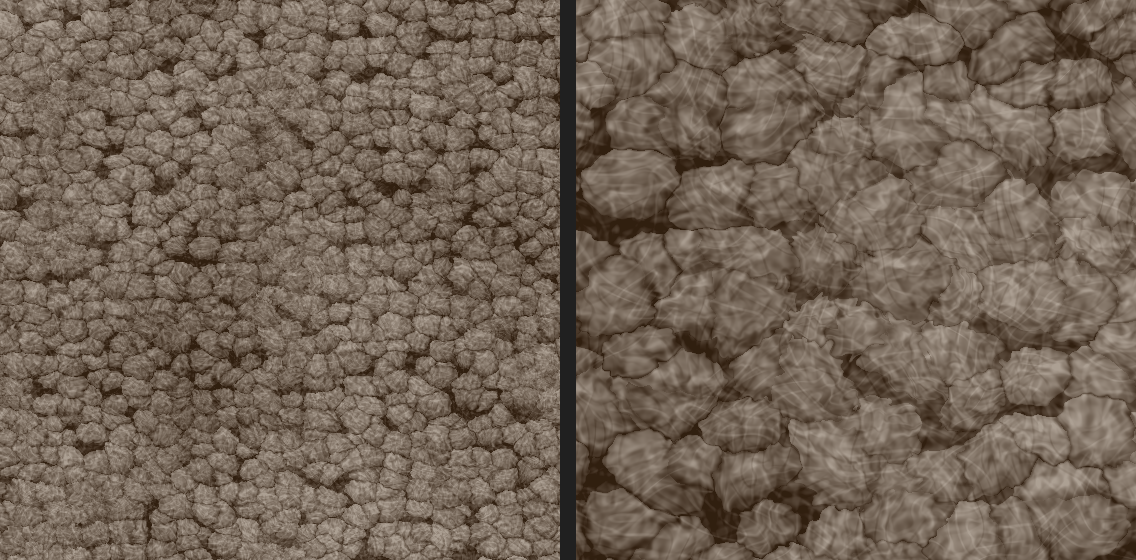
Left: the whole. Right: its middle third, enlarged.
Give the GLSL for this texture, as a WebGL 2 fragment shader.

```glsl
#version 300 es
precision highp float;
// Woolly boucle pile: jittered elliptical domes compete by height, and the
// tallest one supplies the shading, the crease depth and its own curled strands.
// Warped ridges of gradient noise lay loose hairs and fuzz over the nubs.

uniform vec2 u_resolution;
out vec4 fragColor;

vec2 hash2(vec2 cell) {
    const uint MUL = 1664525u;
    uvec2 v = uvec2(ivec2(cell) + 4096) * MUL + 12345u;
    v.x += v.y * MUL;
    v.y += v.x * MUL;
    v ^= v >> 16u;
    v.x += v.y * MUL;
    v.y += v.x * MUL;
    v ^= v >> 16u;
    return vec2(v & 65535u) / 65535.0;
}

mat2 rotate(float a) {
    return mat2(cos(a), sin(a), -sin(a), cos(a));
}

float cornerSlope(vec2 cell, vec2 offset) {
    float a = 6.2832 * hash2(cell).x;
    return dot(vec2(cos(a), sin(a)), offset);
}

float gradientNoise(vec2 p) {
    vec2 i = floor(p), f = p - i;
    vec2 w = f * f * f * (f * (f * 6.0 - 15.0) + 10.0);
    vec2 e = vec2(1, 0);
    float low = mix(cornerSlope(i, f), cornerSlope(i + e, f - e), w.x);
    float high = mix(cornerSlope(i + e.yx, f - e.yx), cornerSlope(i + 1.0, f - 1.0), w.x);
    return 1.4 * mix(low, high, w.y);
}

vec2 warp(vec2 p) {
    return vec2(gradientNoise(p), gradientNoise(p + 53.7));
}

// Thin curling lines along the zero contours of stretched noise
float hairs(vec2 uv, float angle, float scale) {
    vec2 p = rotate(angle) * uv + 0.022 * warp(uv * 19.0 + angle * 7.0);
    float n = gradientNoise(p * vec2(0.45, 1.0) * scale + angle * 31.0);
    return 1.0 - smoothstep(0.02, 0.2, abs(n));
}

void main() {
    vec2 uv = gl_FragCoord.xy / u_resolution.y;
    float broad = gradientNoise(uv * 3.5 + 8.3);
    float fuzzy = smoothstep(-0.1, 0.6, gradientNoise(uv * 5.0 + 21.0));

    // Ragged outlines come from bending the nub grid
    vec2 p = uv * vec2(26.0, 30.0);
    p += 0.24 * warp(p * 0.9) + 0.09 * warp(p * 3.2 + 11.0);
    p += (0.04 + 0.08 * fuzzy) * warp(p * 7.0);

    // Tallest and second tallest dome
    vec2 home = floor(p);
    float top = 0.0, second = 0.0, rim = 1.0, light = -0.5;
    vec2 local = p, id = vec2(0.5);
    for (int y = -1; y <= 1; y++) {
        for (int x = -1; x <= 1; x++) {
            vec2 cell = home + vec2(x, y);
            vec2 rnd = hash2(cell + 171.0);
            vec2 q = p - cell - 0.1 - 0.8 * hash2(cell);
            float radius = mix(0.52, 0.82, rnd.x);
            float stretch = mix(1.0, 1.3, rnd.y);
            vec2 s = rotate((rnd.x + rnd.y - 1.0) * 1.4) * q / radius;
            s *= vec2(1.0 / stretch, sqrt(stretch));
            float d = length(s);
            float h = d < 1.0 ? radius * sqrt(1.0 - d * d) + 0.3 * fract(rnd.y * 17.0) * (1.0 - d * d) : 0.0;
            if (h > top) {
                second = top;
                top = h;
                rim = d;
                local = s;
                id = rnd;
                light = dot(q, vec2(-0.25, 0.95)) / radius;
            } else {
                second = max(second, h);
            }
        }
    }

    // Strands wound round each nub, in a direction of its own
    vec2 s = rotate(6.2832 * id.x) * local;
    float bend = s.y + (id.y - 0.5) * 1.8 * s.x * s.x;
    float strands = gradientNoise(vec2(s.x * 1.3, bend * 5.0) + 37.0 * id);

    // Light from above, dark rims and creases
    float crease = 1.0 - smoothstep(0.0, 0.24, top - second);
    float relief = 0.19 * light - 0.24 * smoothstep(0.45, 1.05, rim) - 0.27 * crease;
    float tone = 0.72 + relief * mix(1.0, 0.62, fuzzy) - 0.05 * fuzzy;
    tone += 0.12 * (id.y - 0.5) + 0.16 * broad + 0.22 * strands;

    // Loose pale and dark hairs, then fine wool grain
    tone += 0.13 * hairs(uv, 0.5, 85.0) + 0.11 * hairs(uv, 2.3, 100.0);
    tone -= 0.11 * hairs(uv, 1.3, 90.0) + 0.09 * hairs(uv, 2.9, 75.0);
    tone += 0.14 * gradientNoise(uv * 170.0) + 0.08 * gradientNoise(uv * 80.0);

    vec3 wool = mix(vec3(0.19, 0.12, 0.06), vec3(0.64, 0.59, 0.54), clamp(tone, 0.0, 1.08));
    fragColor = vec4(wool, 1.0);
}
```
